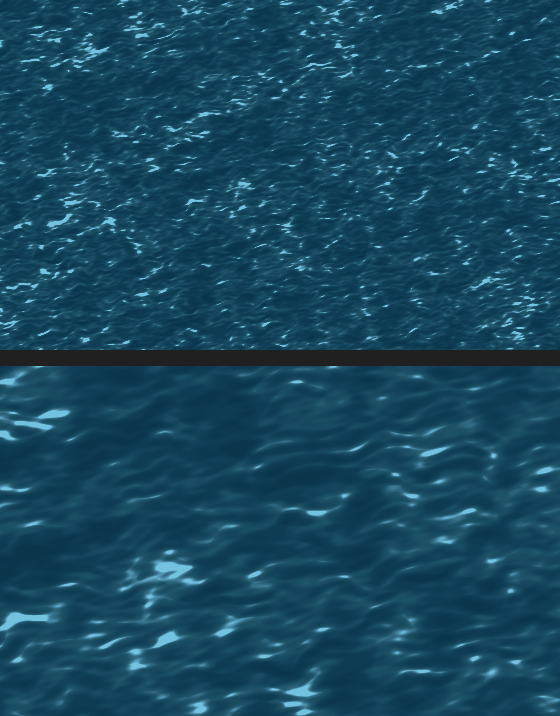
Top: the whole. Bottom: its middle third, enlarged.
Give the GLSL for this texture, as a Shadertoy shader.

```glsl
// Open sea from above: dark teal water with scattered pale blue glints.
// Tilted, stretched noise layers add up to a roughly normal wave height,
// which a colour ramp turns into troughs, faces, crests and sparkles.

// Sine-free hash: two values in 0..1 from a lattice point
vec2 hash22(vec2 p) {
    vec3 q = fract(vec3(p.xyx) * vec3(0.1031, 0.1030, 0.0973));
    q += dot(q, q.yzx + 33.33);
    return fract((q.xx + q.yz) * q.zy);
}

float cornerSlope(vec2 cell, vec2 corner, vec2 f) {
    vec2 slope = normalize(hash22(cell + corner) - 0.4999);
    return dot(slope, f - corner);
}

// Gradient noise scaled to zero mean and about unit deviation
float noise(vec2 p) {
    const float UNIT_GAIN = 4.7;
    vec2 cell = floor(p);
    vec2 f = p - cell;
    vec2 w = f * f * (3.0 - 2.0 * f);
    float low = mix(cornerSlope(cell, vec2(0, 0), f), cornerSlope(cell, vec2(1, 0), f), w.x);
    float high = mix(cornerSlope(cell, vec2(0, 1), f), cornerSlope(cell, vec2(1, 1), f), w.x);
    return UNIT_GAIN * mix(low, high, w.y);
}

// Noise stretched along a direction tilted by an angle in radians
float tiltedNoise(vec2 p, float tilt, vec2 frequency, float seed) {
    float c = cos(tilt), s = sin(tilt);
    vec2 q = vec2(c * p.x + s * p.y, c * p.y - s * p.x);
    return noise(q * frequency + seed);
}

// Thin crest lines where the noise crosses zero, again with unit deviation
float crestLines(vec2 p, float tilt, vec2 frequency, float seed) {
    return (0.8 - abs(tiltedNoise(p, tilt, frequency, seed))) / 0.6;
}

float waveHeight(vec2 p) {
    // Bend the water so that crests become ragged
    vec2 bend = vec2(noise(p * 17.0 + 71.0), noise(p * vec2(24.0, 22.0) + 113.0));
    vec2 q = p + bend * vec2(0.005, 0.003);

    // Broad patches, long crests and swells
    float height = 0.32 * tiltedNoise(p, 0.30, vec2(4.0, 7.5), 17.0);
    height += 0.50 * crestLines(q, 0.38, vec2(9.0, 27.0), 41.0);
    height += 0.40 * tiltedNoise(q, 0.30, vec2(13.0, 42.0), 59.0);
    // Short crests, chop and ripples
    height += 0.48 * crestLines(q, 0.22, vec2(20.0, 62.0), 97.0);
    height += 0.42 * tiltedNoise(q, 0.10, vec2(30.0, 105.0), 83.0);
    height += 0.30 * tiltedNoise(p, 0.25, vec2(54.0, 170.0), 137.0);
    return height;
}

// Blend towards the next colour between two heights
vec3 rampStep(vec3 below, vec3 above, float from, float to, float height) {
    return mix(below, above, clamp((height - from) / (to - from), 0.0, 1.0));
}

vec3 waterColor(float height) {
    const vec3 ABYSS   = vec3(0.04, 0.21, 0.30);
    const vec3 TROUGH  = vec3(0.05, 0.235, 0.325);
    const vec3 FACE    = vec3(0.08, 0.27, 0.36);
    const vec3 CREST   = vec3(0.115, 0.325, 0.405);
    const vec3 SHEEN   = vec3(0.20, 0.42, 0.52);
    const vec3 GLINT   = vec3(0.29, 0.56, 0.67);
    const vec3 SPARKLE = vec3(0.45, 0.76, 0.88);

    vec3 color = rampStep(ABYSS, TROUGH, -2.4, -1.0, height);
    color = rampStep(color, FACE, -0.75, 0.15, height);
    color = rampStep(color, CREST, 0.15, 1.15, height);
    color = rampStep(color, SHEEN, 1.15, 1.55, height);
    color = rampStep(color, GLINT, 1.55, 1.78, height);
    return rampStep(color, SPARKLE, 1.78, 2.0, height);
}

void mainImage(out vec4 fragColor, in vec2 fragCoord) {
    vec2 p = fragCoord / iResolution.y;
    fragColor = vec4(waterColor(waveHeight(p)), 1.0);
}
```
